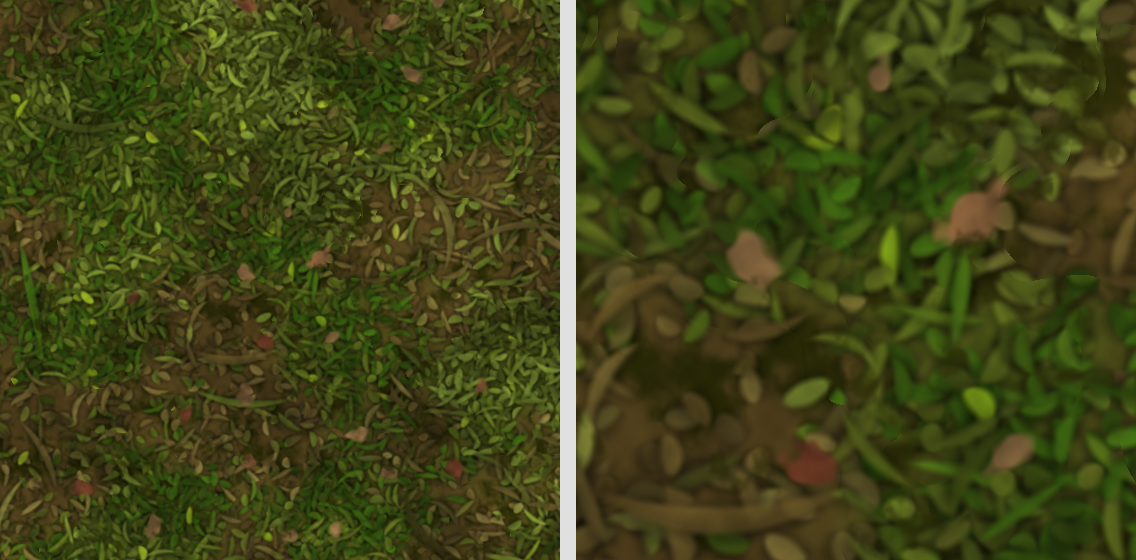
Left: the whole. Right: its middle third, enlarged.
This texture is drawn by a Shadertoy shader. Its source:

```glsl
#define PATCH_SCALE 5.5
#define GRASS_LEVEL 0.45
#define LAYERS 8
#define BLADE_SCALE 22.0
#define LEAF_SCALE 35.0
#define LITTER_SCALE 11.0
#define LITTER_SHARE 0.2
#define SHADOW 0.22
#define BLUR 0.0032
#define LIGHT 1.2

const vec3 PIT = vec3(0.13, 0.13, 0.02);
const vec3 SOIL = vec3(0.26, 0.205, 0.09);
const vec3 STRAW = vec3(0.40, 0.36, 0.18);
const vec3 DEEP_GREEN = vec3(0.18, 0.30, 0.05);
const vec3 OLIVE = vec3(0.27, 0.31, 0.08);
const vec3 LIGHT_GREEN = vec3(0.37, 0.43, 0.15);
const vec3 LIME = vec3(0.43, 0.50, 0.07);
const vec3 PALE_LEAF = vec3(0.50, 0.37, 0.24);
const vec3 RED_LEAF = vec3(0.36, 0.18, 0.12);

float hash(vec2 p) {
    return fract(sin(dot(p, vec2(127.1, 311.7))) * 43758.545);
}

float noise(vec2 p) {
    vec2 i = floor(p), f = fract(p);
    f = f * f * (3.0 - 2.0 * f);
    return mix(mix(hash(i), hash(i + vec2(1, 0)), f.x),
               mix(hash(i + vec2(0, 1)), hash(i + vec2(1, 1)), f.x), f.y);
}

mat2 rotation(float a) {
    return mat2(cos(a), -sin(a), sin(a), cos(a));
}

float fbm(vec2 p) {
    float sum = 0.0, amp = 0.53;
    p = rotation(0.6) * p;
    for (int i = 0; i < 4; i++) {
        sum += amp * noise(p);
        p = mat2(1.6, 1.2, -1.2, 1.6) * p + 7.3;
        amp *= 0.5;
    }
    return sum;
}

// 0 on bare soil, 1 in dense grass
float grassCover(vec2 p) {
    return smoothstep(-0.17, 0.17, fbm(p * PATCH_SCALE + 13.7) - GRASS_LEVEL);
}

vec3 plantColor(vec2 p, vec2 id) {
    float tone = hash(id + 5.1);
    float hue = 0.45 + (fbm(p * 6.0 + 20.0) - 0.5) * 1.7 + (hash(id + 8.3) - 0.5) * 0.65;
    vec3 green = mix(DEEP_GREEN, OLIVE, smoothstep(0.1, 0.45, hue));
    green = mix(green, LIGHT_GREEN, smoothstep(0.4, 0.85, hue));
    green = mix(green, LIME, step(0.98, tone) * 0.6);
    vec3 dry = mix(SOIL, STRAW, hash(id + 2.9));
    float alive = grassCover(p) + hash(id + 6.7) - 0.5;
    return mix(dry, green, smoothstep(0.08, 0.45, alive)) * mix(0.66, 1.24, tone);
}

// Scattered soft curved strokes; size holds half length and half width in cells
void addPlants(inout vec3 col, vec2 p, float scale, vec2 size, float share, float seed) {
    vec2 g = p * scale + seed * 3.17;
    float blur = BLUR * scale;
    for (int y = -1; y <= 1; y++)
    for (int x = -1; x <= 1; x++) {
        vec2 cell = floor(g) + vec2(x, y);
        vec2 id = cell + seed * 17.3;
        if (hash(id + 9.4) > share) continue;
        vec2 root = cell + vec2(hash(id), hash(id + 1.3));
        vec2 q = rotation(6.283 * hash(id + 3.1)) * (g - root);
        float len = size.x * mix(0.6, 1.1, hash(id + 4.2));
        q.y += (hash(id + 7.7) - 0.5) * 0.9 * (q.x * q.x) / len;
        float t = q.x / len;
        float width = size.y * (1.0 - t * t) * mix(0.7, 1.2, hash(id + 5.8));
        float d = abs(q.y) - width;
        if (abs(t) > 1.0 || d > 3.0 * blur) continue;
        float fade = smoothstep(1.0, 0.6, abs(t));
        col *= 1.0 - SHADOW * fade * smoothstep(3.0 * blur, 0.0, d);
        vec3 tint = plantColor((root - seed * 3.17) / scale, id);
        tint *= 1.0 + 0.1 * clamp(q.y / size.y, -1.0, 1.0);
        col = mix(col, tint, 0.85 * fade * smoothstep(blur, -blur, d));
    }
}

// Sparse fallen leaves with ragged outlines
void addLitter(inout vec3 col, vec2 p) {
    vec2 g = p * LITTER_SCALE;
    for (int y = -1; y <= 1; y++)
    for (int x = -1; x <= 1; x++) {
        vec2 id = floor(g) + vec2(x, y);
        if (hash(id + 31.7) > LITTER_SHARE) continue;
        vec2 q = g - id - vec2(hash(id + 11.0), hash(id + 12.0));
        q = rotation(6.283 * hash(id + 13.0)) * q;
        float radius = mix(0.11, 0.24, hash(id + 14.0));
        float d = length(q * vec2(1.0, 1.5)) - radius + (noise(g * 9.0) - 0.5) * 0.16;
        vec3 tint = mix(PALE_LEAF, RED_LEAF, smoothstep(0.55, 0.9, hash(id + 15.0)));
        tint *= 0.7 + 0.45 * noise(g * 7.0 + 4.0);
        col = mix(col, tint, 0.85 * smoothstep(0.05, -0.06, d));
    }
}

void mainImage(out vec4 fragColor, in vec2 fragCoord) {
    vec2 p = fragCoord / iResolution.y;

    // Mottled ground
    float cover = grassCover(p);
    vec3 col = mix(SOIL, OLIVE * 0.85, cover);
    col = mix(PIT, col, smoothstep(0.2, 0.55, fbm(p * 34.0)));

    // Small leaves and blades, thinner over soil
    float share = mix(0.35, 0.8, cover);
    for (int i = 0; i < LAYERS; i++) {
        float seed = float(i) + 1.0;
        bool broad = i % 2 == 0;
        addPlants(col, p, broad ? LEAF_SCALE : BLADE_SCALE,
                  broad ? vec2(0.6, 0.22) : vec2(0.75, 0.1), share, seed);
    }
    addPlants(col, p, 7.0, vec2(0.75, 0.05), 0.22, 23.0);
    addLitter(col, p);

    // Dark gaps and uneven light
    col = mix(col, PIT, 0.6 * smoothstep(0.62, 0.8, fbm(p * 40.0 + 60.0)));
    col *= 0.68 + 0.64 * fbm(p * 8.0 + 40.0);
    col *= 0.92 + 0.16 * noise(p * 110.0);
    fragColor = vec4(col * LIGHT, 1.0);
}
```
